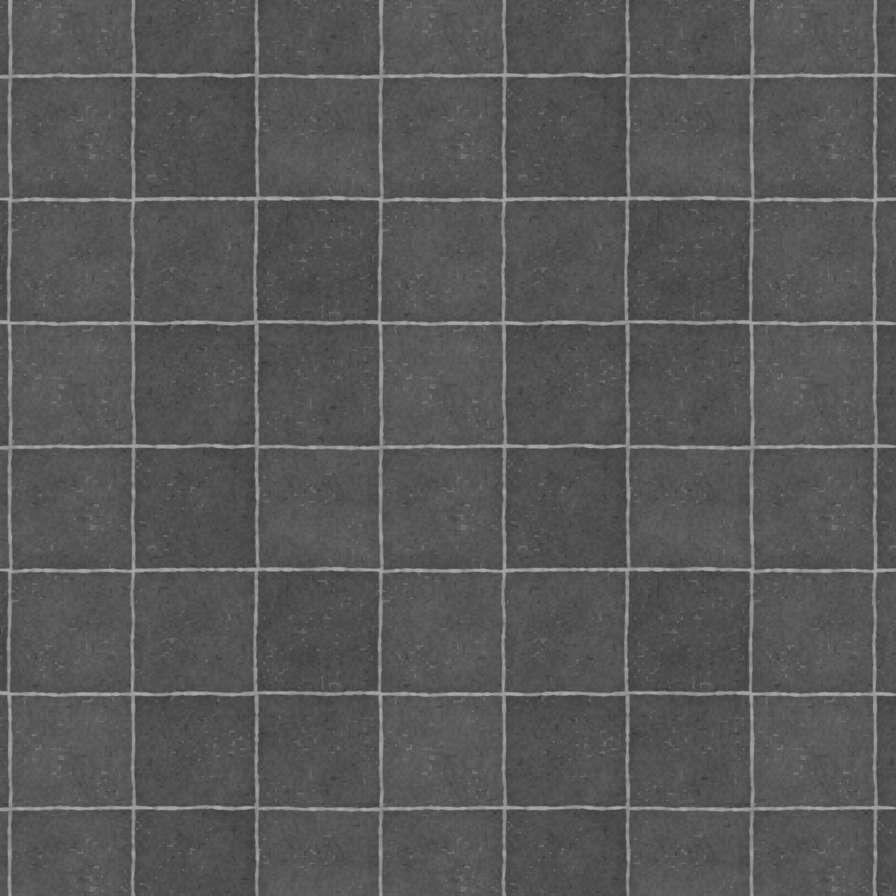
Give the GLSL for this texture, as a three.js fragment shader.

```glsl
// Dark grey square floor tiles with thin, ragged, pale grout joints.
// A block of 3 x 3 tiles repeats; wrapped value noise gives wear, grain
// and specks, and the lowest full row of tiles is cut a little short.

varying vec2 vUv;

const float TILE = 0.1380;            // tile pitch, in canvas widths
const vec2 FIRST_JOINT = vec2(0.0104, 0.0846); // from the left and the top
const float CUT_AT = 0.8960;          // depth from the top of the cut row
const float CUT_SIZE = 0.0104;        // strip removed from that row
const float BLOCK = 3.0;              // tiles per repeating block

// Joint sizes, in tiles
const float JOINT_HALF = 0.0135;
const float JOINT_SOFT = 0.0085;
const float JOINT_SHIFT = 0.018;
const float JOINT_WOBBLE = 0.014;
const float JOINT_RAGGED = 0.010;

// Tile tones, one vector per row of the block
const vec3 TONES_TOP = vec3(0.328, 0.308, 0.338);
const vec3 TONES_MIDDLE = vec3(0.338, 0.330, 0.308);
const vec3 TONES_BOTTOM = vec3(0.345, 0.310, 0.316);
const vec3 GROUT = vec3(0.650, 0.650, 0.645);

const float BLOTCH = 0.075;
const float GRAIN = 0.050;
const float SPECK = 0.090;
const float EDGE_SHADE = 0.022;

float hash(vec2 p) {
  vec3 q = fract(p.xyx * 0.1031);
  q += dot(q, q.yzx + 33.33);
  return fract((q.x + q.y) * q.z);
}

// Lattice value that repeats with the block of tiles
float lattice(vec2 i, vec2 freq, float seed) {
  return hash(floor(mod(i + 0.5, BLOCK * freq)) + seed);
}

float noise(vec2 g, vec2 freq, float seed) {
  vec2 p = g * freq;
  vec2 i = floor(p);
  vec2 f = fract(p);
  f = f * f * (3.0 - 2.0 * f);
  float low = mix(lattice(i, freq, seed),
                  lattice(i + vec2(1.0, 0.0), freq, seed), f.x);
  float high = mix(lattice(i + vec2(0.0, 1.0), freq, seed),
                   lattice(i + vec2(1.0, 1.0), freq, seed), f.x);
  return mix(low, high, f.y);
}

float pick(vec3 v, float i) {
  return i < 0.5 ? v.x : (i < 1.5 ? v.y : v.z);
}

// Coverage of the joint across g.x that runs along g.y
float joint(vec2 g, float seed) {
  vec2 id = floor(mod(vec2(floor(g.x + 0.5), floor(g.y)) + 0.5, BLOCK));
  float shift = (hash(id + seed) - 0.5) * JOINT_SHIFT;
  shift += (noise(g, vec2(1.0, 5.0), seed + 3.0) - 0.5) * JOINT_WOBBLE;
  float ragged = (noise(g, vec2(24.0, 30.0), seed + 7.0) - 0.5) * JOINT_RAGGED;
  float d = abs(g.x - floor(g.x + 0.5) - shift) + ragged;
  return 1.0 - smoothstep(JOINT_HALF - JOINT_SOFT, JOINT_HALF + JOINT_SOFT, d);
}

// Mottled surface of one tile
float tileTone(vec2 g) {
  vec2 id = floor(mod(floor(g) + 0.5, BLOCK));
  float seed = 17.0 * id.x + 41.0 * id.y;
  float tone = pick(vec3(pick(TONES_TOP, id.x), pick(TONES_MIDDLE, id.x),
                         pick(TONES_BOTTOM, id.x)), id.y);

  // Cloudy wear in three sizes
  float cloud = 0.45 * noise(g, vec2(3.0), seed)
              + 0.30 * noise(g, vec2(7.0), seed + 5.0)
              + 0.25 * noise(g, vec2(16.0), seed + 9.0);
  tone += (cloud - 0.48) * BLOTCH;
  tone += (noise(g, vec2(46.0), 11.0) - 0.5) * GRAIN;

  // Pale specks gather in worn patches; a few dark pits lie between them
  float worn = smoothstep(0.35, 0.75, noise(g, vec2(5.0), seed + 13.0));
  float specks = smoothstep(0.76, 0.95, noise(g, vec2(32.0, 36.0), 19.0));
  float pits = smoothstep(0.82, 0.96, noise(g, vec2(28.0), 23.0));
  tone += SPECK * (specks * worn - 0.5 * pits);

  // Slightly darker rim
  vec2 rim = 0.5 - abs(fract(g) - 0.5);
  tone += EDGE_SHADE * (smoothstep(0.0, 0.13, min(rim.x, rim.y)) - 0.8);
  return tone;
}

void main() {
  // Grid coordinates: one unit per tile, counted right and down
  float depth = 1.0 - vUv.y;
  depth += CUT_SIZE * step(CUT_AT, depth);
  vec2 g = (vec2(vUv.x, depth) - FIRST_JOINT) / TILE;

  vec3 color = vec3(tileTone(g));

  // Grout, brighter along the rows and uneven along its length
  float upright = joint(g, 29.0) * 0.86;
  float level = joint(g.yx, 53.0);
  float fade = 0.72 + 0.38 * noise(g, vec2(22.0), 37.0);
  color = mix(color, GROUT, clamp(max(upright, level) * fade, 0.0, 1.0));

  gl_FragColor = vec4(color, 1.0);
}
```
